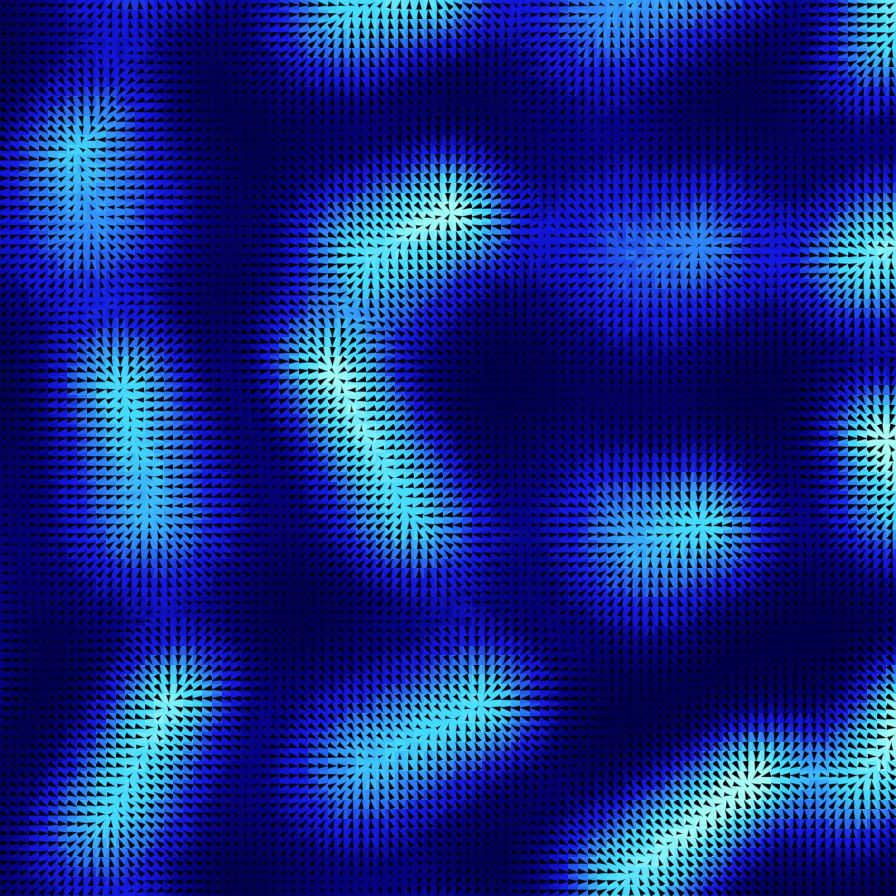
Reproduce this pattern procedurally as a three.js fragment shader.

```glsl
varying vec2 vUv;

#define ARROWS 93.0        // arrow cells across the canvas
#define HILLS 3.4          // hill cells across the canvas
#define HILL_JITTER 0.16   // hill offset, in hill cells
#define HILL_RADIUS 0.255  // hill falloff radius, in hill cells
#define FALLOFF 2.1        // lower gives sharper ridges
#define ARROW_MIN 0.27     // arrow length on flat ground, in arrow cells
#define ARROW_GROW 0.83    // extra length on steep ground
#define ARROW_SLOPE 0.95   // slope at which arrows are mostly grown
#define ARROW_TAPER 0.30   // half width of the base over the length
#define CELL_NOISE 0.03    // tint variation between cells
#define SOFTNESS 0.1       // edge blur, in arrow cells
#define SEED 17.0

float hash(vec2 p) {
  vec3 q = fract(vec3(p.xyx) * 0.1031 + SEED * 0.0137);
  q += dot(q, q.yzx + 33.33);
  return fract((q.x + q.y) * q.z);
}

// One elongated hill, brighter and narrower toward one end
float hill(vec2 p, vec2 id) {
  float tall = sqrt(hash(id + 41.0));
  float angle = mix(0.15, 1.95, hash(id + 23.0));
  float halfLength = mix(0.10, 0.25, hash(id + 67.0));
  vec2 axis = vec2(cos(angle), sin(angle));
  float along = clamp(dot(p, axis), -halfLength, halfLength);
  float t = along / halfLength * 0.5 + 0.5;
  float radius = HILL_RADIUS * mix(1.35, 0.95, tall) * mix(1.12, 0.9, t);
  float peak = mix(0.55, 1.12, tall) * mix(0.85, 1.0, t);
  return peak * exp(-pow(length(p - axis * along) / radius, FALLOFF));
}

// Height field: scattered hills bent by a slow warp
float height(vec2 p) {
  p += 0.1 * sin(p.yx * vec2(2.3, 1.9) + vec2(0.7, 2.1));
  vec2 base = floor(p);
  float sum = 0.0;
  for (int j = -1; j <= 1; j++) {
    for (int i = -1; i <= 1; i++) {
      vec2 id = base + vec2(float(i), float(j));
      vec2 offset = vec2(hash(id + 5.0), hash(id + 11.0)) * 2.0 - 1.0;
      sum += hill(p - id - 0.5 - HILL_JITTER * offset, id);
    }
  }
  return sum;
}

// Navy through blue and cyan to pale ice
vec3 palette(float h) {
  vec3 color = mix(vec3(0.0, 0.0, 0.29), vec3(0.02, 0.01, 0.50), smoothstep(0.0, 0.17, h));
  color = mix(color, vec3(0.08, 0.09, 0.88), smoothstep(0.14, 0.36, h));
  color = mix(color, vec3(0.18, 0.50, 0.98), smoothstep(0.36, 0.62, h));
  color = mix(color, vec3(0.27, 0.86, 1.0), smoothstep(0.57, 0.83, h));
  return mix(color, vec3(0.66, 1.0, 0.96), smoothstep(0.82, 1.06, h));
}

// Signed distance to a triangle pointing along +x
float arrowDistance(vec2 p, float size) {
  float back = -p.x - 0.5 * size;
  float side = abs(p.y) - ARROW_TAPER * (0.5 * size - p.x);
  return max(back, side * inversesqrt(1.0 + ARROW_TAPER * ARROW_TAPER));
}

void main() {
  vec2 grid = vUv * ARROWS;
  vec2 cell = floor(grid);
  vec2 local = grid - cell - 0.5;

  // Height and slope at the cell centre
  vec2 p = (cell + 0.5) / ARROWS * HILLS + SEED;
  float e = 0.02;
  float h = height(p);
  vec2 slope = vec2(height(p + vec2(e, 0.0)) - height(p - vec2(e, 0.0)),
                    height(p + vec2(0.0, e)) - height(p - vec2(0.0, e))) / (2.0 * e);
  float steepness = length(slope);
  vec2 uphill = slope / max(steepness, 0.0001);

  // Flat tinted cell
  float tint = (hash(cell + 3.0) - 0.5) * 2.0 * CELL_NOISE;
  vec3 color = palette(h + tint * smoothstep(0.02, 0.3, h));

  // Black arrow, longer on steeper ground
  float size = ARROW_MIN + ARROW_GROW * (1.0 - exp(-steepness / ARROW_SLOPE));
  vec2 turned = vec2(dot(local, uphill), dot(local, vec2(-uphill.y, uphill.x)));
  float ink = 1.0 - smoothstep(-SOFTNESS, SOFTNESS, arrowDistance(turned, size));
  color = mix(color, vec3(0.0, 0.005, 0.03), ink);

  gl_FragColor = vec4(color, 1.0);
}
```
